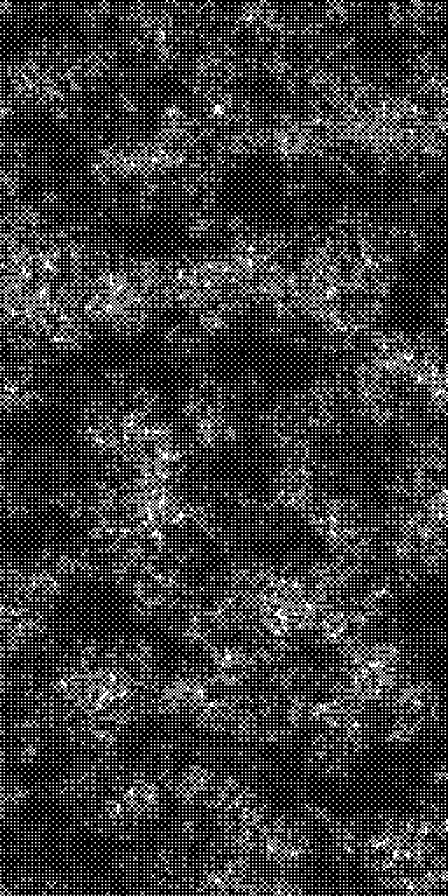
Give the GLSL for this texture, as a WebGL 2 fragment shader.

```glsl
#version 300 es
precision highp float;
// Rough, mottled stone in pure black and white: layered gradient noise gives
// a grey tone, which a 4x4 ordered dither turns into lattices of square dots.
// Dark hollows stay calm, lighter crusts are grainy with a few white glints.

uniform vec2 u_resolution;
out vec4 fragColor;

// Random unit vector for a lattice point
vec2 gradient(vec2 cell) {
  uvec2 q = uvec2(ivec2(cell) + 4096) * uvec2(1597334673u, 3812015801u);
  uint h = (q.x ^ q.y) * 1597334673u;
  h = (h ^ (h >> 15)) * 2246822519u;
  h ^= h >> 13;
  float angle = float(h & 65535u) / 65536.0 * 6.28319;
  return vec2(cos(angle), sin(angle));
}

float gradientNoise(vec2 p) {
  vec2 i = floor(p), f = p - i;
  vec2 u = f * f * f * (f * (f * 6.0 - 15.0) + 10.0);
  vec2 e = vec2(1.0, 0.0);
  float bottom = mix(dot(gradient(i), f), dot(gradient(i + e), f - e), u.x);
  float top = mix(dot(gradient(i + e.yx), f - e.yx),
                  dot(gradient(i + e.xx), f - e.xx), u.x);
  return mix(bottom, top, u.y);
}

// Ordered dither thresholds, built by nesting the 2x2 pattern
float bayer2(vec2 a) {
  a = floor(a);
  return fract(a.x * 0.5 + a.y * a.y * 0.75);
}

float bayer4(vec2 a) {
  return bayer2(a * 0.5) * 0.25 + bayer2(a) + 1.0 / 32.0;
}

// Grey tone of the stone; p is in canvas widths
float stoneTone(vec2 p) {
  p += 0.02 * vec2(gradientNoise(p * 9.0 + 31.0), gradientNoise(p * 9.0 + 77.0));

  // Broad patches and fine crumbs
  float patches = gradientNoise(p * vec2(4.5, 5.5) + 3.0)
                + 0.75 * gradientNoise(p * vec2(10.0, 12.0) + 17.0)
                + 0.6 * gradientNoise(p * 23.0 + 41.0);
  float crumbs = gradientNoise(p * 46.0 + 59.0) + gradientNoise(p * 91.0 + 83.0);

  // Crumbs are strongest on the lighter crusts
  float roughness = mix(0.08, 0.25, smoothstep(-0.35, 0.25, patches));
  float tone = 0.26 + 0.28 * patches + roughness * crumbs;

  // Flatten the hollows, then add glints
  tone = max(tone, mix(0.125, tone, 0.25));
  return tone + 0.65 * smoothstep(0.2, 0.6, patches) * smoothstep(0.3, 0.7, crumbs);
}

void main() {
  // Four taps per pixel smooth the dot edges at any canvas size
  float white = 0.0;
  for (int k = 0; k < 4; k++) {
    vec2 tap = vec2(k & 1, k >> 1) * 0.5 - 0.25;
    vec2 dotCell = floor((gl_FragCoord.xy + tap) / u_resolution.x * 256.0);
    white += 0.25 * step(bayer4(dotCell), stoneTone((dotCell + 0.5) / 256.0));
  }
  fragColor = vec4(vec3(white), 1.0);
}
```
